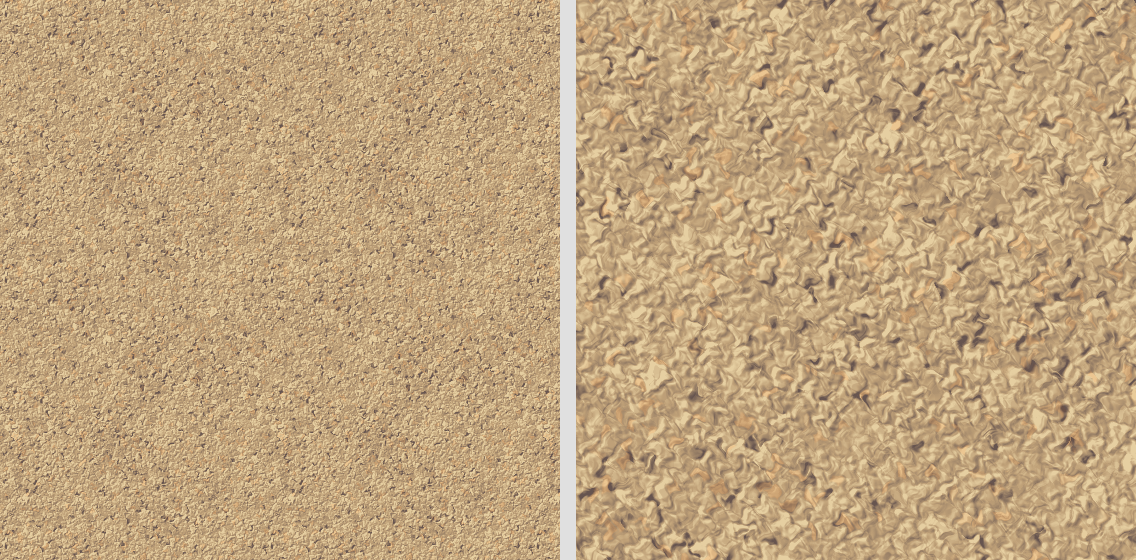
Left, the full canvas; right, a detail of the centre.
This texture is drawn by a WebGL 2 fragment shader. Its source:

```glsl
#version 300 es
precision highp float;
// Pressed granular board: a bed of small, pale brown grains with scattered dark pits.
// Cellular noise in two sizes gives a height field, which is lit from the upper left.
// Layered sines vary tone and pit density; all parts wrap on a square tile.

#define TILE 0.475          // tile side, as a share of the canvas
#define COARSE 38.0         // large grains per tile
#define FINE 71.0           // small grains per tile
#define GRIT 108.0          // specks per tile
#define PIT_CELLS 46.0      // possible pits per tile side
#define PIT_SHARE 0.21      // mean share of cells that hold a pit
#define PIT_DEPTH 0.50
#define RELIEF 0.50         // strength of the light on grain flanks
#define BASE_TONE 0.725
#define DARK vec3(0.40, 0.33, 0.31)
#define MID vec3(0.75, 0.63, 0.47)
#define LIGHT vec3(0.90, 0.81, 0.63)

uniform vec2 u_resolution;
out vec4 fragColor;

const float TAU = 6.2831853;

vec3 hash3(vec2 p) {
  vec3 q = fract(p.xyx * vec3(0.1031, 0.1030, 0.0973));
  q += dot(q, q.yzx + 33.33);
  return fract((q.xxy + q.yzz) * q.zyx);
}

// Wrapped cellular noise: nearest distance, gap to the second, two random values.
vec4 cells(vec2 uv, float count, float seed) {
  vec2 p = uv * count;
  vec2 base = floor(p);
  float near = 9.0, second = 9.0;
  vec2 id = vec2(0.0);
  for (int y = -1; y <= 1; y++) {
    for (int x = -1; x <= 1; x++) {
      vec2 cell = base + vec2(x, y);
      vec3 rnd = hash3(mod(cell, count) + seed);
      float d = length(cell + rnd.xy - p);
      if (d < near) {
        second = near;
        near = d;
        id = vec2(rnd.z, fract(rnd.z * 57.0 + rnd.x * 13.0));
      } else {
        second = min(second, d);
      }
    }
  }
  return vec4(near, second - near, id);
}

// Broad, soft patches from -1 to 1.
float patches(vec2 uv) {
  vec2 a = TAU * uv;
  float s = sin(a.x + 2.0 * a.y + 1.3 * sin(2.0 * a.x));
  s += sin(3.0 * a.x - a.y + 1.1 * sin(3.0 * a.y) + 2.0);
  s += 0.7 * sin(4.0 * a.y + 2.0 * a.x + sin(5.0 * a.x) + 4.0);
  return s / 2.7;
}

// Bends straight cell borders into rough outlines.
vec2 roughen(vec2 uv) {
  vec2 a = TAU * uv.yx;
  return uv + 0.0040 * sin(a * vec2(31.0, 27.0) + 2.0 * sin(a.yx * 17.0))
            + 0.0018 * sin(a * vec2(63.0, 71.0) + 1.0);
}

// Grains are raised plateaus of random height.
float plateau(vec4 grain) {
  return (0.35 + 0.65 * grain.z) * smoothstep(0.0, 0.4, grain.y);
}

float pitMask(vec2 uv, float density) {
  vec4 c = cells(uv, PIT_CELLS, 211.0);
  float present = step(c.z, PIT_SHARE * (1.0 + 0.8 * density));
  float size = mix(0.38, 0.62, c.w);
  return present * (1.0 - smoothstep(0.12, size, c.x)) * smoothstep(0.0, 0.15, c.y);
}

void main() {
  vec2 uv = gl_FragCoord.xy / min(u_resolution.x, u_resolution.y) / TILE;
  vec2 toLight = vec2(-0.0047, 0.0043);
  float patchTone = patches(uv);

  // Height here and a short step toward the light.
  vec2 here = roughen(uv), lit = roughen(uv + toLight);
  vec4 coarse = cells(here, COARSE, 17.0);
  vec4 fine = cells(here, FINE, 93.0);
  float pit = pitMask(here, patchTone);
  float height = 0.6 * plateau(coarse) + 0.4 * plateau(fine);
  float heightLit = 0.6 * plateau(cells(lit, COARSE, 17.0))
                  + 0.4 * plateau(cells(lit, FINE, 93.0));
  float slope = height - heightLit - 0.3 * (pit - pitMask(lit, patchTone));

  // Tone from light, crevices, grain shade, grit and pits.
  float grit = cells(uv, GRIT, 151.0).z - 0.5;
  float tone = BASE_TONE + RELIEF * slope + 0.2 * (height - 0.4);
  tone += 0.16 * (coarse.w - 0.5) + 0.12 * grit - 0.03 * patchTone;
  tone += 0.10 * smoothstep(0.93, 0.97, coarse.z) * smoothstep(0.0, 0.2, coarse.y);
  tone -= PIT_DEPTH * pit * (1.1 - 0.9 * height);
  tone = clamp(tone, 0.0, 1.0);

  // Three-colour ramp, with a few rusty grains.
  vec3 color = mix(DARK, MID, min(tone / 0.7, 1.0));
  color = mix(color, LIGHT, max(tone - 0.7, 0.0) / 0.3);
  float rust = smoothstep(0.88, 0.94, fine.w) * smoothstep(0.0, 0.25, fine.y);
  color *= mix(vec3(1.0), vec3(1.03, 0.96, 0.90), rust);
  fragColor = vec4(color, 1.0);
}
```
